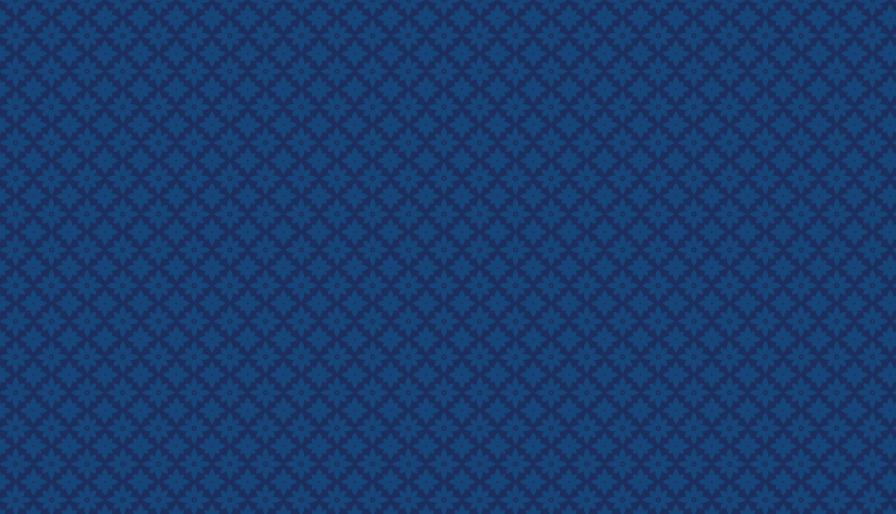
Reproduce this pattern procedurally as a WebGL 2 fragment shader.

```glsl
#version 300 es
precision highp float;

uniform vec2 u_resolution;
out vec4 fragColor;

const vec3 NAVY = vec3(0.108, 0.182, 0.364);
const vec3 BLUE = vec3(0.088, 0.276, 0.476);
const float REPEATS_ACROSS = 25.1;
const vec2 FLOWER_PHASE = vec2(0.44, 0.0);

// Coordinates centred on the nearest lattice point
vec2 centredCell(vec2 p) {
    return fract(p + 0.5) - 0.5;
}

// Pointed petal lying along +x from root to tip
float petal(vec2 p, float root, float tip, float halfWidth) {
    float halfLength = 0.5 * (tip - root);
    float radius = (halfLength * halfLength + halfWidth * halfWidth) / (2.0 * halfWidth);
    vec2 q = abs(p - vec2(root + halfLength, 0.0));
    return length(q + vec2(0.0, radius - halfWidth)) - radius;
}

// Eight petals: tips.x is the reach on the axes, tips.y on the diagonals
float flower(vec2 p, float root, vec2 tips, vec2 halfWidths) {
    vec2 q = abs(p);
    q = vec2(max(q.x, q.y), min(q.x, q.y));
    vec2 diagonal = vec2(q.x + q.y, q.y - q.x) * 0.70710678;
    return min(petal(q, root, tips.x, halfWidths.x),
               petal(diagonal, root, tips.y, halfWidths.y));
}

// Cuts a round hole and leaves a bead in its middle
float eyelet(float shape, vec2 p, float hole, float bead) {
    float r = length(p);
    return min(max(shape, hole - r), r - bead);
}

float coverage(float d, float pixel) {
    return 1.0 - smoothstep(-0.85 * pixel, 0.85 * pixel, d);
}

void main() {
    // Lattice units, measured from the top left corner
    float pixel = REPEATS_ACROSS / u_resolution.x;
    vec2 fromTop = vec2(gl_FragCoord.x, u_resolution.y - gl_FragCoord.y);
    vec2 p = fromTop * pixel - FLOWER_PHASE;

    // Large flowers with an open centre
    vec2 a = centredCell(p);
    float large = flower(a, 0.04, vec2(0.445, 0.355), vec2(0.081, 0.078));
    large = eyelet(large, a, 0.075, 0.028);

    // Small flowers in the gaps between them
    vec2 b = centredCell(p + 0.5);
    float small = flower(b, 0.0, vec2(0.375, 0.290), vec2(0.083, 0.075));
    small = max(small, 0.026 - length(b));

    float cover = coverage(min(large, small), pixel);
    fragColor = vec4(mix(NAVY, BLUE, cover), 1.0);
}
```
